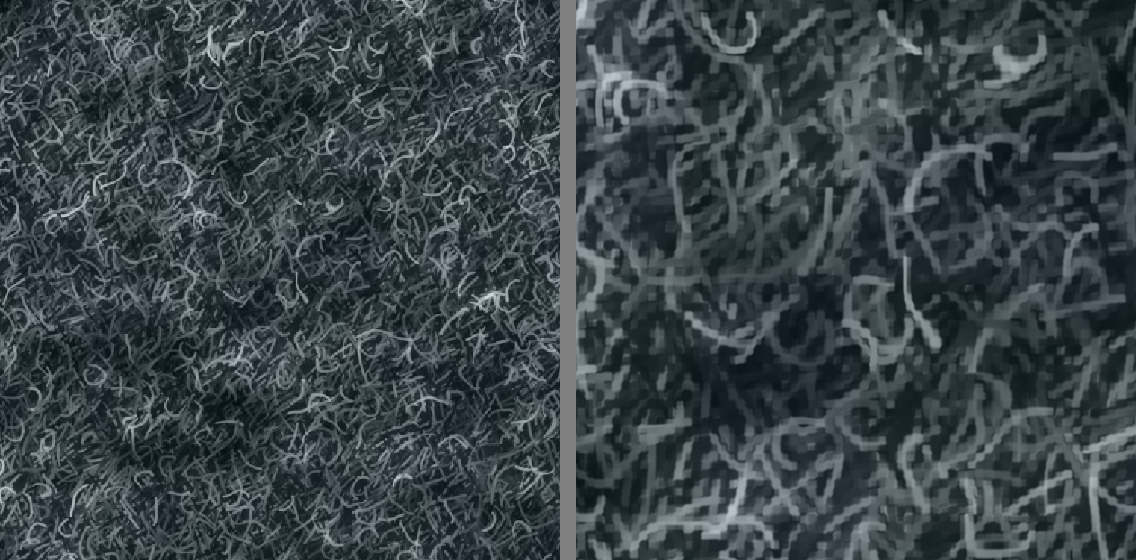
Left: the whole. Right: its middle third, enlarged.
A Shadertoy shader for this texture:

```glsl
// Dark grey wool felt: many layers of short slanted fibres lie over a dark
// ground, topped by sparse pale kinked curls. Every fibre is a soft arc on a
// jittered grid in a bent plane; slow noise gives darker and paler tufts.

#define STRAND_LAYERS 11
#define CURL_LAYERS 4
#define STRAND_CELL 0.033
#define CURL_CELL 0.052
#define HALF_WIDTH 0.0024
#define SOFTNESS 0.0018
#define WEAVE_STEPS 190.0
#define GROUND_TONE 0.13
#define CURL_SHARE 0.55
#define TUFT_CONTRAST 1.15
#define KINK 0.011

vec4 hash4(vec3 p) {
    vec4 q = fract(p.xyzx * vec4(0.1031, 0.1030, 0.0973, 0.1099));
    q += dot(q, q.wzxy + 33.33);
    return fract((q.xxyz + q.yzzw) * q.zywx);
}

float valueNoise(vec2 p, float seed) {
    vec2 i = floor(p), f = fract(p);
    f = f * f * (3.0 - 2.0 * f);
    float a = hash4(vec3(i, seed)).x;
    float b = hash4(vec3(i + vec2(1, 0), seed)).x;
    float c = hash4(vec3(i + vec2(0, 1), seed)).x;
    float d = hash4(vec3(i + vec2(1, 1), seed)).x;
    return mix(mix(a, b, f.x), mix(c, d, f.x), f.y);
}

// Distance to an arc whose middle is the origin and which bends downwards
float arcDistance(vec2 p, float radius, float halfLength) {
    float aperture = halfLength / radius;
    vec2 tip = vec2(sin(aperture), cos(aperture));
    p = vec2(abs(p.x), p.y + radius);
    return tip.y * p.x > tip.x * p.y ? length(p - tip * radius)
                                     : abs(length(p) - radius);
}

// Fibres gather around a shallow rise, a steep fall and a steep rise
float fibreAngle(float pick, float jitter, float spread) {
    float lean = pick < 0.38 ? 0.5 : (pick < 0.72 ? 2.05 : 1.1);
    return lean + (jitter - 0.5) * spread;
}

// Lays one layer of fibres over the tone beneath it
float fibreLayer(vec2 p, float tone, float layer, bool curled) {
    float cell = curled ? CURL_CELL : STRAND_CELL;
    vec2 grid = p / cell + hash4(vec3(layer, 7.0, 3.0)).xy * 9.0 + 40.0;
    vec2 home = floor(grid);
    for (int y = -1; y <= 1; y++)
    for (int x = -1; x <= 1; x++) {
        vec2 id = home + vec2(x, y);
        vec4 place = hash4(vec3(id, layer));
        vec4 look = hash4(vec3(id, layer + 50.0));
        if (curled && look.w > CURL_SHARE) continue;

        float angle = fibreAngle(place.z, place.w, curled ? 1.4 : 0.6);
        float radius = curled ? mix(0.014, 0.075, look.x * look.x)
                              : mix(0.05, 0.3, look.x);
        float halfLength = curled ? mix(0.014, 0.034, look.y)
                                  : mix(0.010, 0.026, look.y);
        halfLength = min(halfLength, radius * 1.8);

        // Half of the fibres bend the other way
        vec2 q = (grid - id - place.xy) * cell;
        float c = cos(angle), s = sin(angle);
        q = vec2(c * q.x + s * q.y, c * q.y - s * q.x);
        q.y *= fract(look.y * 17.0) < 0.5 ? -1.0 : 1.0;
        float d = arcDistance(q, radius, halfLength);

        float cover = 1.0 - smoothstep(HALF_WIDTH - SOFTNESS,
                                       HALF_WIDTH + SOFTNESS, d);
        float fibreTone = curled ? mix(0.29, 0.66, look.z)
                                 : 0.10 + 0.42 * look.z * look.z;
        float opacity = curled ? mix(0.5, 0.9, fract(look.x * 13.0)) : 0.8;
        tone = mix(tone, fibreTone, cover * opacity);
    }
    return tone;
}

// Softly steps the plane so that slanted fibres get a faint stair edge
vec2 stepped(vec2 p) {
    vec2 g = p * WEAVE_STEPS;
    return (floor(g) + smoothstep(0.1, 0.9, fract(g))) / WEAVE_STEPS;
}

void mainImage(out vec4 fragColor, in vec2 fragCoord) {
    vec2 uv = fragCoord / iResolution.y;
    vec2 p = stepped(uv);
    vec2 bend = vec2(valueNoise(p * 42.0, 91.0), valueNoise(p * 42.0, 92.0));
    vec2 kinked = p + KINK * (bend - 0.5);

    // Fibres, from the ground up
    float tone = GROUND_TONE;
    for (int i = 0; i < STRAND_LAYERS; i++)
        tone = fibreLayer(p, tone, float(i) + 1.0, false);
    for (int i = 0; i < CURL_LAYERS; i++)
        tone = fibreLayer(kinked, tone, float(i) + 21.0, true);

    // Tufts, hollows and fine grain
    float tuft = 0.45 * valueNoise(uv * vec2(7.0, 11.0), 81.0)
               + 0.55 * valueNoise(uv * vec2(17.0, 21.0), 82.0);
    tone *= 1.0 + TUFT_CONTRAST * (tuft - 0.5);
    tone += 0.02 * (valueNoise(uv * WEAVE_STEPS, 83.0) - 0.5);

    // Cool slate colour with slight warm and blue drifts
    float drift = valueNoise(uv * 11.0, 84.0) - 0.5;
    vec3 colour = tone + vec3(-0.04, 0.0, 0.02);
    colour += drift * vec3(0.015, -0.005, 0.02);
    fragColor = vec4(clamp(colour, 0.0, 1.0), 1.0);
}
```
